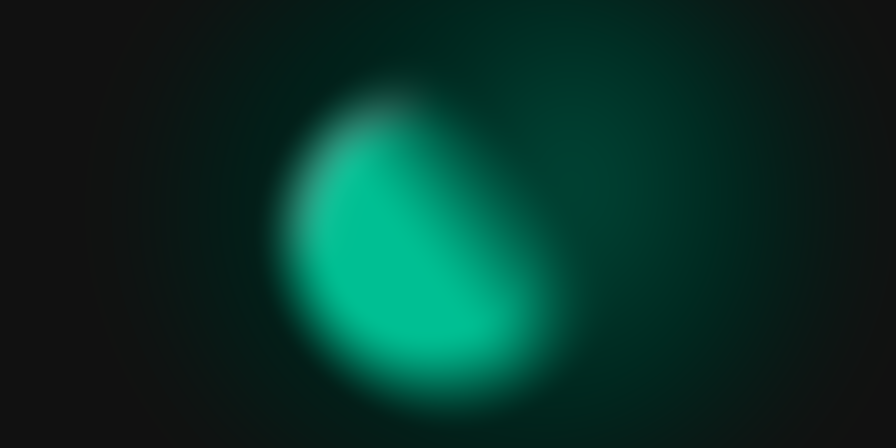
Write a WebGL 1 fragment shader that draws this background.

```glsl
precision highp float;

uniform vec2 u_resolution;

// Positions and sizes: canvas height is 1, width is 2
const vec2 CANVAS = vec2(2.0, 1.0);

const vec3 CHARCOAL = vec3(0.066, 0.068, 0.066);
const vec3 DEEP_GREEN = vec3(0.0, 0.125, 0.098);
const vec3 HAZE_GREEN = vec3(0.0, 0.125, 0.095);
const vec3 EMERALD = vec3(0.0, 0.75, 0.575);
const vec3 RIM_TINT = vec3(0.15, 0.02, 0.05);

const vec2 FIELD_CENTER = vec2(1.12, 0.53);
const vec2 FIELD_RADII = vec2(0.963, 0.885);
const float FIELD_CORE = 0.45;

const vec2 HAZE_CENTER = vec2(1.276, 0.583);
const vec2 HAZE_RADII = vec2(0.3125, 0.39);

const vec2 DISC_CENTER = vec2(0.977, 0.471);
const float DISC_RADIUS = 0.325;
const float LEFT_BLUR = 0.09;
const float RIGHT_BLUR = 0.125;

const vec2 SHADE_DIRECTION = vec2(0.8, 0.6);
const float SHADE_START = -0.08;
const float SHADE_END = 0.286;

const vec2 RIM_DIRECTION = vec2(-0.8, 0.6);
const float RIM_OFFSET = -0.025;
const float RIM_WIDTH = 0.06;

// Charcoal surround, green field and a soft haze
vec3 backdrop(vec2 p) {
    float fieldDistance = length((p - FIELD_CENTER) / FIELD_RADII);
    float field = 1.0 - smoothstep(FIELD_CORE, 1.0, fieldDistance);
    vec2 h = (p - HAZE_CENTER) / HAZE_RADII;
    return mix(CHARCOAL, DEEP_GREEN, field) + HAZE_GREEN * exp(-dot(h, h));
}

// Blurred disc that fades towards the shaded side
float crescent(vec2 q) {
    float blur = mix(LEFT_BLUR, RIGHT_BLUR,
                     smoothstep(-1.0, 0.4, q.x / DISC_RADIUS));
    float disc = 1.0 - smoothstep(-blur, blur, length(q) - DISC_RADIUS);
    float shade = smoothstep(SHADE_START, SHADE_END, dot(q, SHADE_DIRECTION));
    return disc * (1.0 - shade);
}

// Greyish band along the upper left edge
float rim(vec2 q) {
    float radius = length(q);
    float facing = dot(q / max(radius, 0.001), RIM_DIRECTION);
    float band = (radius - DISC_RADIUS - RIM_OFFSET) / RIM_WIDTH;
    return exp(-band * band) * smoothstep(0.55, 1.0, facing);
}

void main() {
    vec2 p = gl_FragCoord.xy / u_resolution * CANVAS;
    vec2 q = p - DISC_CENTER;

    vec3 color = mix(backdrop(p), EMERALD, crescent(q));
    color += RIM_TINT * rim(q);
    gl_FragColor = vec4(clamp(color, 0.0, 1.0), 1.0);
}
```
